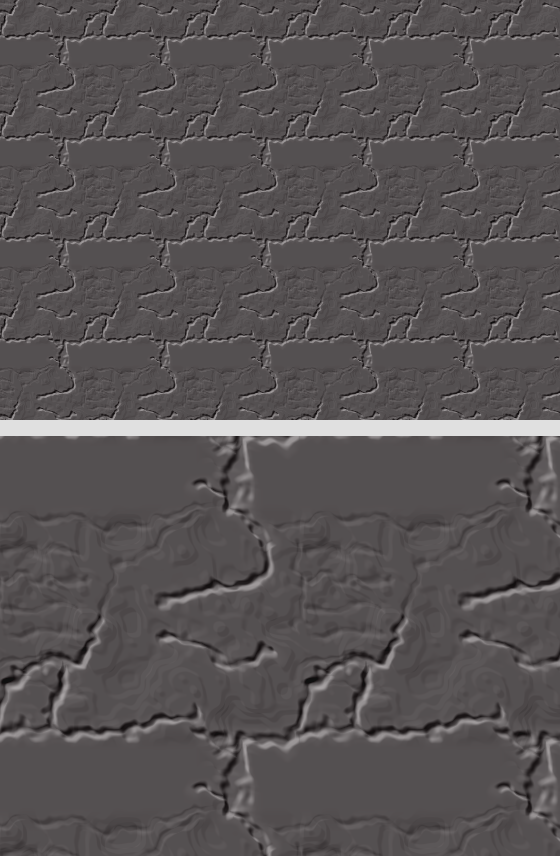
Top, the full canvas; bottom, a detail of the centre.
A Shadertoy shader for this texture:

```glsl
const float TILE_SIZE = 0.2407;
const vec2 TILE_ORIGIN = vec2(0.630, 0.674);
const vec3 STONE = vec3(0.33, 0.312, 0.316);

float hash(vec2 p) {
    return fract(sin(dot(p, vec2(127.1, 311.7))) * 43758.5);
}

// Value noise that wraps after the given number of cells per tile
float tileNoise(vec2 p, float cells, float seed) {
    p *= cells;
    vec2 i = floor(p), f = fract(p);
    f = f * f * (3.0 - 2.0 * f);
    vec2 lo = mod(i, cells) + seed, hi = mod(i + 1.0, cells) + seed;
    return mix(mix(hash(lo), hash(vec2(hi.x, lo.y)), f.x),
               mix(hash(vec2(lo.x, hi.y)), hash(hi), f.x), f.y);
}

// Centred sum of octaves
float tileFbm(vec2 p, float cells, float seed) {
    float sum = 0.0, amp = 0.5;
    for (int i = 0; i < 3; i++) {
        sum += amp * (tileNoise(p, cells, seed) - 0.5);
        cells *= 2.0;
        amp *= 0.6;
    }
    return sum;
}

// Distance to a crack from ab.xy to ab.zw, wrapped around the tile
float crack(vec2 p, vec4 ab, float width) {
    vec2 halfSpan = 0.5 * (ab.zw - ab.xy);
    vec2 q = p - 0.5 * (ab.xy + ab.zw);
    q -= round(q);
    float t = clamp(dot(q, halfSpan) / dot(halfSpan, halfSpan), -1.0, 1.0);
    return length(q - halfSpan * t) - width;
}

float deepCracks(vec2 p) {
    // Upright gap with its hooked tail and side twigs
    float d = crack(p, vec4(0.01, 0.06, -0.01, 0.27), 0.026);
    d = min(d, crack(p, vec4(-0.01, 0.27, 0.11, 0.37), 0.015));
    d = min(d, crack(p, vec4(0.11, 0.37, 0.09, 0.48), 0.012));
    d = min(d, crack(p, vec4(0.09, 0.48, -0.05, 0.54), 0.012));
    d = min(d, crack(p, vec4(-0.05, 0.54, -0.22, 0.59), 0.009));
    d = min(d, crack(p, vec4(-0.11, 0.20, 0.0, 0.22), 0.007));
    d = min(d, crack(p, vec4(-0.12, 0.0, 0.0, 0.07), 0.008));
    // Short branch
    d = min(d, crack(p, vec4(-0.24, 0.72, -0.12, 0.72), 0.006));
    d = min(d, crack(p, vec4(-0.12, 0.72, -0.05, 0.79), 0.006));
    d = min(d, crack(p, vec4(-0.05, 0.79, 0.14, 0.76), 0.004));
    // Long level crack
    d = min(d, crack(p, vec4(0.20, 0.01, 0.59, 0.01), 0.009));
    d = min(d, crack(p, vec4(0.59, 0.01, 0.88, -0.05), 0.009));
    d = min(d, crack(p, vec4(-0.05, 0.04, 0.16, 0.04), 0.014));
    d = min(d, crack(p, vec4(0.16, 0.04, 0.31, -0.17), 0.011));
    d = min(d, crack(p, vec4(0.31, -0.18, 0.50, -0.22), 0.009));
    d = min(d, crack(p, vec4(0.50, -0.22, 0.55, -0.34), 0.008));
    return min(d, crack(p, vec4(0.45, -0.20, 0.41, 0.0), 0.008));
}

float shallowCracks(vec2 p) {
    float d = crack(p, vec4(0.10, 0.31, 0.55, 0.33), 0.003);
    d = min(d, crack(p, vec4(0.55, 0.33, 0.92, 0.27), 0.003));
    d = min(d, crack(p, vec4(0.88, 0.31, 0.60, 0.46), 0.005));
    d = min(d, crack(p, vec4(0.60, 0.46, 0.55, 0.66), 0.005));
    d = min(d, crack(p, vec4(0.22, 0.40, 0.22, 0.68), 0.005));
    // Rungs between the slabs
    for (int i = 0; i < 6; i++) {
        float y = 0.41 + 0.092 * float(i);
        d = min(d, crack(p, vec4(0.25, y, 0.49, y), 0.006));
    }
    return d;
}

vec2 roughen(vec2 p) {
    return p + 0.11 * vec2(tileFbm(p, 10.0, 3.0), tileFbm(p, 10.0, 57.0));
}

float chippedEdge(vec2 p) {
    return 0.022 * (tileNoise(p, 32.0, 91.0) - 0.5);
}

// Stepped flakes, fading out over the smooth slab
float flakes(vec2 p) {
    vec2 slab = abs(p - vec2(0.49, 0.16));
    slab = abs(slab - round(slab)) - vec2(0.39, 0.10);
    float outside = smoothstep(0.0, 0.07, max(slab.x, slab.y));
    float level = 9.0 * tileFbm(p, 6.0, 23.0);
    return outside * (floor(level) + smoothstep(0.35, 0.65, fract(level)));
}

float surfaceHeight(vec2 p) {
    vec2 q = roughen(p);
    float chip = chippedEdge(p);
    float deep = smoothstep(-0.010, 0.012, deepCracks(q) + chip);
    float shallow = smoothstep(-0.008, 0.010, shallowCracks(q) + chip);
    return deep + 0.27 * shallow + 0.12 * flakes(p);
}

void mainImage(out vec4 fragColor, in vec2 fragCoord) {
    vec2 uv = fragCoord / iResolution.y;
    vec2 p = (uv - TILE_ORIGIN) * vec2(1.0, -1.0) / TILE_SIZE;

    // Relief lit from the upper left
    vec2 lightStep = vec2(0.0065, 0.0075);
    float slope = surfaceHeight(p + lightStep) - surfaceHeight(p - lightStep);
    float shade = slope * (slope > 0.0 ? 0.23 : 0.27);

    // Pale dust beside the deep cracks
    float dust = 1.0 - smoothstep(0.0, 0.045, deepCracks(roughen(p)));
    vec3 color = STONE + shade + 0.035 * dust;
    fragColor = vec4(clamp(color, 0.06, 0.66), 1.0);
}
```
